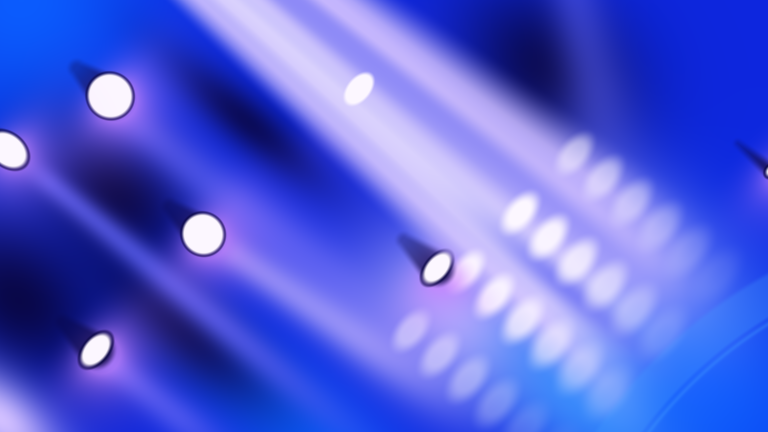
This background is drawn by a WebGL 2 fragment shader. Its source:

```glsl
#version 300 es
precision highp float;

uniform vec2 u_resolution;
out vec4 fragColor;

#define ROYAL vec3(0.05, 0.15, 0.87)
#define NAVY vec3(0.03, 0.02, 0.25)
#define AZURE vec3(0.04, 0.37, 1.0)
#define CYAN vec3(0.26, 0.62, 1.0)
#define PERIWINKLE vec3(0.36, 0.38, 0.95)
#define LAVENDER vec3(0.82, 0.75, 1.0)
#define PINK vec3(0.80, 0.52, 1.0)
#define WHITE vec3(0.99, 0.97, 1.0)
#define BEAM_DIR vec2(0.77, -0.64)
#define STREAK_SCALE 9.0
#define GLOW_RADIUS 0.06

// Lamp centre, radius across the beam, and stretch along it
const vec4 LAMPS[7] = vec4[7](
  vec4(0.255, 0.778, 0.052, 1.03), vec4(0.018, 0.653, 0.037, 1.40),
  vec4(0.470, 0.458, 0.048, 1.03), vec4(0.222, 0.190, 0.046, 0.60),
  vec4(0.831, 0.794, 0.046, 0.60), vec4(1.012, 0.380, 0.044, 0.58),
  vec4(1.785, 0.604, 0.015, 0.80));

// Rotate into beam coordinates: x along, y across
vec2 toBeam(vec2 d) {
  return vec2(dot(d, BEAM_DIR), dot(d, vec2(-BEAM_DIR.y, BEAM_DIR.x)));
}

float blob(vec2 p, vec2 centre, vec2 size) {
  vec2 d = toBeam(p - centre) / size;
  return exp(-dot(d, d));
}

vec2 gradient(vec2 cell) {
  float h = fract(sin(dot(cell, vec2(127.1, 311.7))) * 43758.5);
  return vec2(cos(6.2832 * h), sin(6.2832 * h));
}

float gradientNoise(vec2 p) {
  vec2 i = floor(p), f = fract(p), e = vec2(0.0, 1.0);
  vec2 w = f * f * (3.0 - 2.0 * f);
  float low = mix(dot(gradient(i), f), dot(gradient(i + e.yx), f - e.yx), w.x);
  float high = mix(dot(gradient(i + e), f - e), dot(gradient(i + e.yy), f - e.yy), w.x);
  return mix(low, high, w.y);
}

// Soft ray from a to b, widening and fading along its length
float ray(vec2 p, vec2 a, vec2 b, float width) {
  vec2 ab = b - a;
  float t = dot(p - a, ab) / dot(ab, ab);
  float d = length(p - a - ab * t) / (width * (0.8 + 0.5 * max(t, 0.0)));
  return exp(-d * d) * smoothstep(-0.05, 0.1, t) * (1.0 - smoothstep(0.6, 1.3, t));
}

vec3 backdrop(vec2 p) {
  vec3 c = mix(ROYAL, AZURE, 0.95 * blob(p, vec2(0.05, 1.0), vec2(0.30, 0.32)));
  c = mix(c, AZURE, 0.9 * blob(p, vec2(0.72, -0.02), vec2(0.35, 0.14)));
  c = mix(c, AZURE, 0.9 * blob(p, vec2(1.62, 0.10), vec2(0.40, 0.30)));
  c = mix(c, PERIWINKLE, 0.7 * blob(p, vec2(0.70, 0.38), vec2(0.40, 0.09)));
  // Unlit gaps
  c = mix(c, NAVY, 0.95 * blob(p, vec2(0.27, 0.55), vec2(0.20, 0.13)));
  c = mix(c, NAVY, 0.95 * blob(p, vec2(0.04, 0.31), vec2(0.24, 0.17)));
  c = mix(c, NAVY, 0.85 * blob(p, vec2(0.42, 0.24), vec2(0.26, 0.09)));
  c = mix(c, NAVY, 0.85 * blob(p, vec2(0.57, 0.72), vec2(0.22, 0.06)));
  c = mix(c, NAVY, 0.90 * blob(p, vec2(1.27, 0.84), vec2(0.22, 0.17)));
  // Violet column at the top and lit lower left corner
  c = mix(c, PERIWINKLE, 0.5 * ray(p, vec2(1.31, 1.1), vec2(1.42, 0.62), 0.07));
  return mix(c, LAVENDER, blob(p, vec2(0.0, 0.03), vec2(0.17, 0.085)));
}

void main() {
  vec2 p = gl_FragCoord.xy / u_resolution.y;
  float px = 1.0 / u_resolution.y;
  vec3 color = backdrop(p);

  // Thin rays leaving the lamps
  color = mix(color, PERIWINKLE, 0.75 * ray(p, vec2(0.05, 0.63), vec2(0.78, 0.03), 0.035));
  color = mix(color, PERIWINKLE, 0.55 * ray(p, vec2(0.27, 0.75), vec2(0.95, 0.20), 0.05));
  color = mix(color, LAVENDER, 0.55 * ray(p, vec2(0.50, 0.44), vec2(1.0, 0.10), 0.045));
  color = mix(color, PERIWINKLE, 0.7 * ray(p, vec2(0.23, 0.18), vec2(0.52, -0.05), 0.04));

  // Haze around the light grid
  color = mix(color, LAVENDER, 0.85 * blob(p, vec2(1.06, 0.27), vec2(0.24, 0.16)));
  color = mix(color, LAVENDER, 0.75 * blob(p, vec2(1.45, 0.42), vec2(0.26, 0.15)));
  color = mix(color, CYAN, 0.75 * blob(p, vec2(1.34, 0.08), vec2(0.26, 0.13)));

  // Wide fanned beam: s runs from its lower edge to its upper edge
  float lower = 1.0 - 0.96 * (p.x - 0.417);
  float upper = 1.0 - 0.714 * (p.x - 0.88);
  float s = (p.y - lower) / (upper - lower);
  float beam = smoothstep(-0.12, 0.14, s) * (1.0 - smoothstep(0.82, 1.12, s));
  beam *= 1.0 - smoothstep(1.15, 1.55, p.x - 0.3 * p.y);
  float streak = gradientNoise(vec2(s * STREAK_SCALE, p.x * 0.8));
  float shade = 0.5 * exp(-pow((s - 0.63) / 0.10, 2.0)) + 0.25 * streak;
  vec3 beamColor = mix(LAVENDER, WHITE, 0.55 * exp(-pow((s - 0.35) / 0.2, 2.0)));
  beamColor = mix(beamColor, PERIWINKLE, clamp(shade, 0.0, 0.7));
  color = mix(color, beamColor, 0.93 * beam);
  color = mix(color, PERIWINKLE, 0.7 * blob(p, vec2(1.30, 0.34), vec2(0.22, 0.035)));

  // Curved glass bands
  float r = length(p - vec2(2.315, -0.62));
  float band = smoothstep(1.03, 1.04, r) * (1.0 - smoothstep(1.115, 1.13, r));
  color = mix(color, CYAN, 0.28 * band + 0.3 * exp(-pow((r - 1.022) / 0.005, 2.0)));

  // Slanted grid of blurred lights
  for (int j = -1; j < 3; j++) {
    for (int i = 0; i < 6; i++) {
      float fi = float(i), fj = float(j);
      vec2 c = vec2(1.204, 0.507) + fi * vec2(0.066, -0.056) - fj * vec2(0.126, 0.136);
      float d = length(toBeam(p - c) / vec2(0.034, 0.060));
      float power = (abs(fj - 0.5) < 1.0 ? 1.0 : 0.5) * exp(-0.07 * fi * fi);
      color = mix(color, WHITE, power * (1.0 - smoothstep(0.45, 1.2 + 0.08 * fi, d)));
    }
  }

  // Lamps: glow, dark housing, rim, lit face
  for (int i = 0; i < 7; i++) {
    vec4 lamp = LAMPS[i];
    vec2 d = toBeam(p - lamp.xy);
    float face = (length(d / vec2(lamp.w, 1.0)) - lamp.z) * min(lamp.w, 1.0);
    float glow = exp(-max(length(d - vec2(0.015, 0.0)) - lamp.z, 0.0) / GLOW_RADIUS);
    color = mix(color, PINK, 0.7 * glow * smoothstep(-0.10, 0.03, d.x) * (1.0 - beam));
    float back = clamp(-d.x / 0.10, 0.0, 1.0);
    float housing = length(vec2(d.x + 0.10 * back, d.y)) - lamp.z * mix(0.85, 0.3, back);
    float unlit = 1.0 - beam;
    color = mix(color, NAVY, 0.8 * unlit * (1.0 - 0.6 * back) * (1.0 - smoothstep(-0.01, 0.012, housing)));
    color = mix(color, NAVY, 0.6 * unlit * (1.0 - smoothstep(0.002, 0.007, face)));
    color = mix(color, WHITE, 1.0 - smoothstep(-0.004 - px, px, face));
  }

  fragColor = vec4(color, 1.0);
}
```
